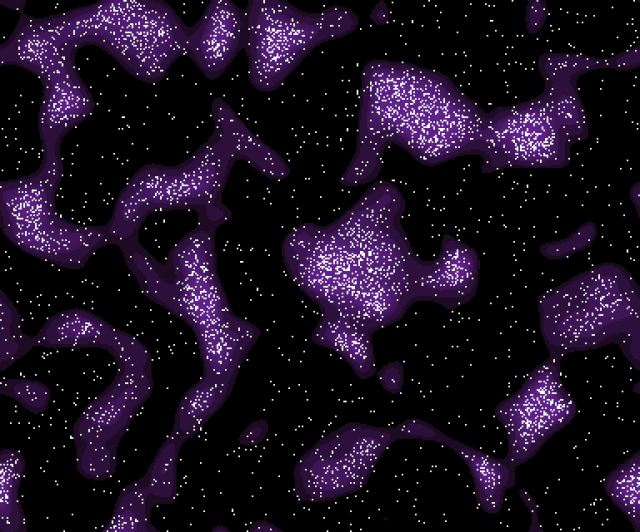
Reproduce this pattern procedurally as a Shadertoy shader.

```glsl
const vec2 GRID = vec2(384.0, 320.0);         // art cells across the tile
const vec2 CLOUD_PERIOD = vec2(8.0, 7.0);     // noise lattice of the clouds
const vec2 WARP_PERIOD = vec2(6.0, 5.0);
const vec2 DETAIL_PERIOD = vec2(16.0, 14.0);
const float WARP_AMOUNT = 0.9;
const float DETAIL_AMOUNT = 0.18;

// Cloud heights where each tone begins
const float RIM_LEVEL = 0.055;
const float BODY_LEVEL = 0.115;
const float GLOW_LEVEL = 0.22;
const float CORE_LEVEL = 0.45;

const vec3 SPACE = vec3(0.0);
const vec3 RIM = vec3(0.108, 0.043, 0.132);
const vec3 BODY = vec3(0.172, 0.06, 0.232);
const vec3 GLOW = vec3(0.235, 0.08, 0.33);
const vec3 CORE = vec3(0.37, 0.13, 0.53);
const vec3 STAR = vec3(0.98);

const float STARS_IN_SPACE = 0.010;           // chance of a star per cell
const float STARS_IN_CORE = 0.26;
const float STAR_FALLOFF = 1.5;

const uint HASH_MULTIPLIER = 1664525u;
const uint HASH_INCREMENT = 1013904223u;

vec2 hash(vec2 cell, float seed) {
    uvec2 v = uvec2(cell + 1000.0 * seed) * HASH_MULTIPLIER + HASH_INCREMENT;
    for (int i = 0; i < 2; i++) {
        v.x += v.y * HASH_MULTIPLIER;
        v.y += v.x * HASH_MULTIPLIER;
        v ^= v >> 16u;
    }
    return vec2(v >> 8u) * exp2(-24.0);
}

float cornerSlope(vec2 corner, vec2 offset, vec2 period, float seed) {
    float angle = 6.2832 * hash(mod(corner, period), seed).x;
    return dot(vec2(cos(angle), sin(angle)), offset);
}

// Gradient noise that wraps after a whole number of lattice cells
float wrappedNoise(vec2 p, vec2 period, float seed) {
    vec2 i = floor(p), f = p - i;
    vec2 fade = f * f * f * (f * (f * 6.0 - 15.0) + 10.0);
    vec2 e = vec2(1.0, 0.0);
    float bottom = mix(cornerSlope(i, f, period, seed),
                       cornerSlope(i + e.xy, f - e.xy, period, seed), fade.x);
    float top = mix(cornerSlope(i + e.yx, f - e.yx, period, seed),
                    cornerSlope(i + e.xx, f - e.xx, period, seed), fade.x);
    return mix(bottom, top, fade.y);
}

float cloudHeight(vec2 uv) {
    vec2 warp = vec2(wrappedNoise(uv * WARP_PERIOD, WARP_PERIOD, 1.0),
                     wrappedNoise(uv * WARP_PERIOD, WARP_PERIOD, 2.0));
    float height = wrappedNoise(uv * CLOUD_PERIOD + WARP_AMOUNT * warp, CLOUD_PERIOD, 3.0);
    return height + DETAIL_AMOUNT * wrappedNoise(uv * DETAIL_PERIOD + 0.5, DETAIL_PERIOD, 4.0);
}

// Colour of one art cell: banded cloud with stars crowding towards its core
vec3 cellColor(vec2 cell) {
    cell = mod(cell, GRID);
    float height = cloudHeight((cell + 0.5) / GRID);

    vec3 color = mix(SPACE, RIM, step(RIM_LEVEL, height));
    color = mix(color, BODY, step(BODY_LEVEL, height));
    vec3 inner = mix(GLOW, CORE, smoothstep(GLOW_LEVEL, CORE_LEVEL, height));
    color = mix(color, inner, step(GLOW_LEVEL, height));

    float crowding = pow(smoothstep(RIM_LEVEL, CORE_LEVEL, height), STAR_FALLOFF);
    float chance = mix(STARS_IN_SPACE, STARS_IN_CORE, crowding);
    return mix(color, STAR, step(hash(cell, 5.0).y, chance));
}

void mainImage(out vec4 fragColor, in vec2 fragCoord) {
    vec2 position = fragCoord / iResolution.xy * GRID;
    vec2 pixelSize = GRID / iResolution.xy;

    // Area coverage of the four nearest cells smooths their edges
    vec2 base = floor(position - 0.5);
    vec2 cover = clamp((position - base - 1.0) / pixelSize + 0.5, 0.0, 1.0);
    vec3 color = vec3(0.0);
    for (int y = 0; y < 2; y++) {
        for (int x = 0; x < 2; x++) {
            vec2 side = vec2(x, y);
            vec2 weight = mix(1.0 - cover, cover, side);
            color += weight.x * weight.y * cellColor(base + side);
        }
    }
    fragColor = vec4(color, 1.0);
}
```
